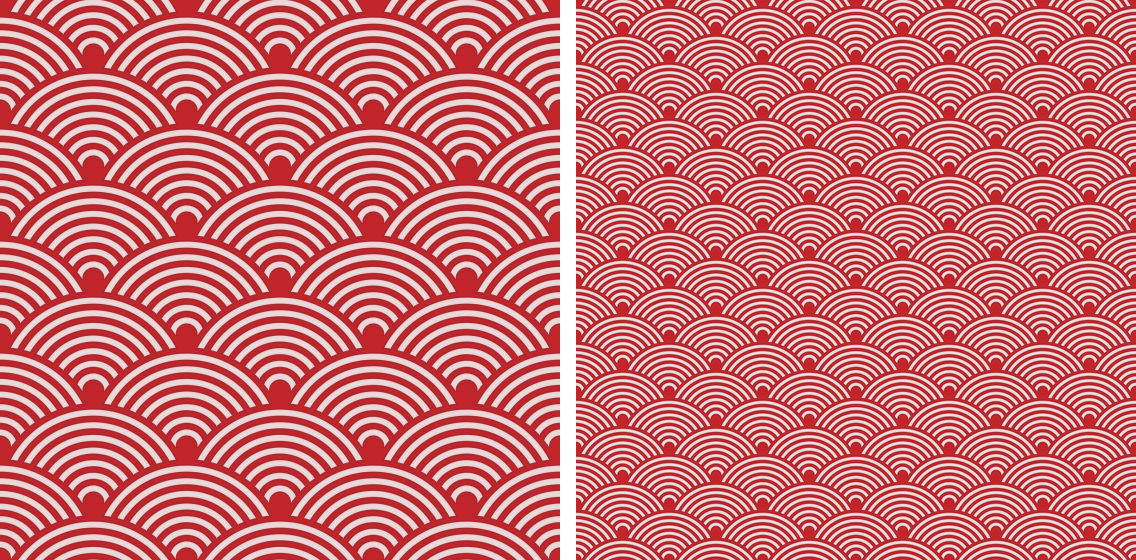
Left, the tile; right, the same tile 2 across and 2 down.
Write a Shadertoy shader that draws this pattern.

```glsl
// Signed distance to the seven arcs of one fan, upper half only
float fanArcs(vec2 q, float r) {
    float ring = clamp(round((0.481 - r) / 0.0677), 0.0, 6.0);
    return max(abs(r - 0.481 + 0.0677 * ring) - 0.016, -q.y);
}

void mainImage(out vec4 fragColor, in vec2 fragCoord) {
    // One unit is a fan's width: 3 fans across, 10 staggered rows down
    vec2 p = 3.0 * fragCoord / iResolution.xy - vec2(0.0, 0.0085);
    float pixel = 3.0 / min(iResolution.x, iResolution.y);
    float topRow = floor(p.y / 0.3) + 1.0;

    // Each lower row clears a disc from the rows above, then adds its arcs
    float d = 1.0;
    for (int i = 0; i < 3; i++) {
        float row = topRow - float(i);
        vec2 q = vec2(fract(p.x - 0.5 * row + 0.5) - 0.5, p.y - 0.3 * row);
        float r = length(q);
        d = min(max(d, 0.532 - r), fanArcs(q, r));
    }

    // Red ground darkens beside the lines; the pale lines have pink rims
    vec3 ground = mix(vec3(0.62, 0.16, 0.19), vec3(0.76, 0.145, 0.16), smoothstep(0.002, 0.013, d));
    vec3 line = mix(vec3(0.96, 0.81, 0.82), vec3(0.91, 0.855, 0.85), smoothstep(0.002, 0.011, -d));
    float ink = 1.0 - smoothstep(-0.75 * pixel, 0.75 * pixel, d);
    fragColor = vec4(mix(ground, line, ink), 1.0);
}
```
